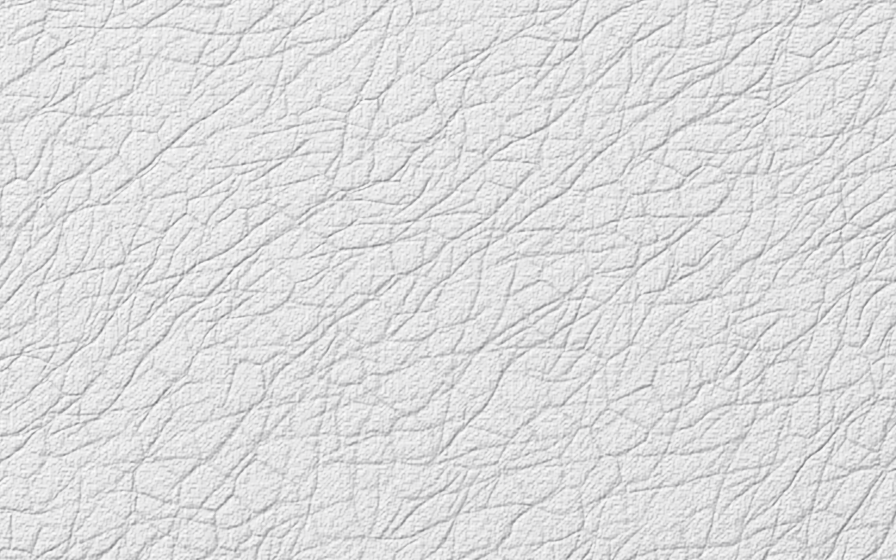
Write a WebGL 1 fragment shader that draws this texture.

```glsl
precision highp float;
// White pebbled leather: rounded cells cut by long diagonal creases, lit from the upper left.

uniform vec2 u_resolution;

#define CELLS 14.5          // pebbles per canvas height
#define CREASE_WIDTH 0.0036 // half width of a groove
#define SHOULDER 0.011      // soft roll-off beside a groove
#define LIGHT_STEP 0.0034   // distance between relief samples
#define RELIEF 0.40         // contrast of the creases
#define OCCLUSION 0.08      // darkening inside the grooves
#define GRAIN 0.27          // contrast of the fine grain
#define GRAIN_FREQ 235.0    // grains per canvas height
#define BASE_TONE 0.905

float hash(vec2 p) {
  return fract(sin(dot(p, vec2(127.1, 311.7))) * 43758.5453);
}

vec2 hash2(vec2 p) {
  return vec2(hash(p), hash(p + 57.3));
}

float noise(vec2 p) {
  vec2 i = floor(p);
  vec2 f = fract(p);
  f = f * f * (3.0 - 2.0 * f);
  return mix(mix(hash(i), hash(i + vec2(1.0, 0.0)), f.x),
             mix(hash(i + vec2(0.0, 1.0)), hash(i + 1.0), f.x), f.y);
}

vec2 noise2(vec2 p) {
  return vec2(noise(p), noise(p + 27.0)) - 0.5;
}

vec2 rotate(vec2 p, float angle) {
  float c = cos(angle);
  float s = sin(angle);
  return vec2(c * p.x + s * p.y, c * p.y - s * p.x);
}

// Distance to the nearest border between jittered cells, in cell units.
float cellBorder(vec2 p) {
  vec2 cell = floor(p);
  vec2 f = fract(p);
  vec2 nearest = vec2(0.0);
  float best = 8.0;
  for (int y = -1; y <= 1; y++) {
    for (int x = -1; x <= 1; x++) {
      vec2 g = vec2(float(x), float(y));
      vec2 r = g + 0.15 + 0.7 * hash2(cell + g) - f;
      float d = dot(r, r);
      if (d < best) { best = d; nearest = r; }
    }
  }
  float border = 8.0;
  for (int y = -2; y <= 2; y++) {
    for (int x = -2; x <= 2; x++) {
      vec2 g = vec2(float(x), float(y));
      vec2 r = g + 0.15 + 0.7 * hash2(cell + g) - f;
      vec2 apart = r - nearest;
      if (dot(apart, apart) > 0.0001)
        border = min(border, dot(0.5 * (r + nearest), normalize(apart)));
    }
  }
  return border;
}

// Sharp groove with soft shoulders, 0 on the surface and 1 at the bottom.
float groove(float d) {
  float t = d / CREASE_WIDTH;
  return 0.78 * exp(-t * t) + 0.22 * exp(-d / SHOULDER);
}

// One family of wavy, broken creases running along an angle.
float creases(vec2 p, float angle, float spacing, float seed) {
  vec2 q = rotate(p, angle);
  float row = floor(q.y / spacing);
  float wave = noise(vec2(q.x * 10.0, row * 7.3 + seed)) - 0.5;
  float d = abs(fract(q.y / spacing) - 0.5 - 0.65 * wave) * spacing;
  float strength = noise(vec2(q.x * 8.0 + seed, row * 3.7 + seed));
  return groove(d) * smoothstep(0.2, 0.8, strength);
}

// Combined depth of pebble borders and creases.
float depth(vec2 p) {
  p += 0.08 * noise2(p * 2.3 + 4.0) + 0.018 * noise2(p * 13.0) + 0.005 * noise2(p * 45.0);
  vec2 q = rotate(p, 0.6) * vec2(0.85, 1.1) * CELLS;
  float borders = groove(cellBorder(q) / CELLS) * mix(0.15, 0.9, noise(p * 13.0 + 7.0));
  float open = 1.0 - borders;
  open *= 1.0 - 0.90 * creases(p, 0.70, 0.060, 3.0);
  open *= 1.0 - 0.65 * creases(p, 0.14, 0.052, 41.0);
  open *= 1.0 - 0.60 * creases(p, 1.22, 0.050, 83.0);
  return 1.0 - open;
}

float grain(vec2 p) {
  return 0.75 * noise(p * GRAIN_FREQ) + 0.5 * noise(p * GRAIN_FREQ * 0.5 + 13.0);
}

void main() {
  vec2 p = gl_FragCoord.xy / u_resolution.y;
  vec2 uv = gl_FragCoord.xy / u_resolution;
  vec2 toLight = LIGHT_STEP * normalize(vec2(-0.6, 0.8));

  // Slopes that face the light brighten, those that turn away darken.
  float here = depth(p);
  float slope = depth(p + toLight) - here;
  float lit = RELIEF * (slope > 0.0 ? 0.6 * slope : slope);
  float speckle = GRAIN * (grain(p) - grain(p + toLight));

  // Broad light falls off from the upper left.
  float falloff = 0.022 * (uv.y - uv.x);
  float tone = BASE_TONE + falloff + lit + speckle - OCCLUSION * here;
  tone = min(tone, 0.9 + 0.5 * (tone - 0.9));
  tone = clamp(tone, 0.38, 0.98);

  vec3 shadowTint = vec3(-0.002, -0.001, 0.005) * (1.0 - tone) * 3.0;
  gl_FragColor = vec4(tone + shadowTint, 1.0);
}
```
